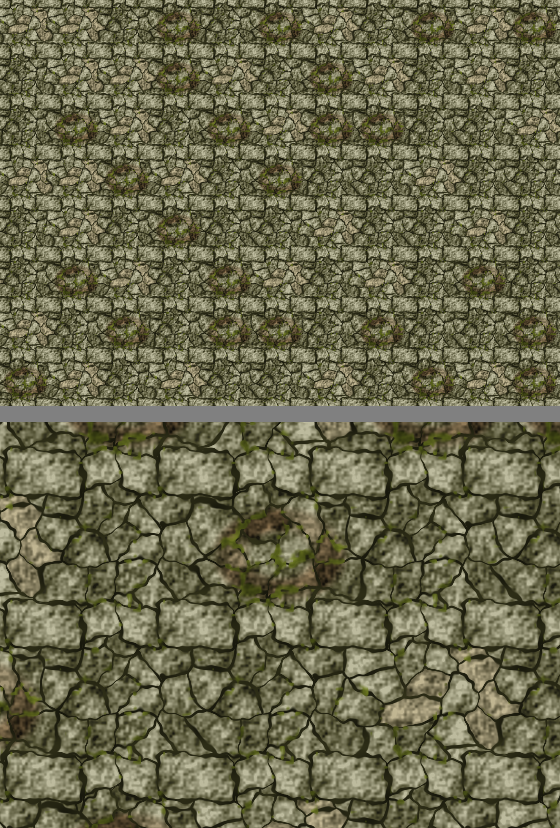
Top, the full canvas; bottom, a detail of the centre.
A WebGL 2 fragment shader for this texture:

```glsl
#version 300 es
precision highp float;
// Old dry-stone paving: a square tile repeated 11 x 8 times. Each tile has a course
// of broad uneven blocks on its border and bent Voronoi stones between the courses.
// A jittered lattice makes tiles plain, pale, or mossy with a ring of rusty stones.
#define REPEATS vec2(11.0, 8.0)
#define CELLS vec2(4.0, 5.0)
#define JOINT_HALF_WIDTH 0.0085
#define JITTER 0.92
#define WARP 0.05
#define BEND 0.16
#define STONE_TONE 0.465
#define GRAIN 0.85
#define RELIEF 0.5
#define MOSSY_SHARE 0.25
#define PALE_SHARE 0.33

uniform vec2 u_resolution;
out vec4 fragColor;

const vec3 JOINT = vec3(0.10, 0.10, 0.05);
const vec3 MOSS = vec3(0.34, 0.38, 0.10);
const vec3 RUST = vec3(0.27, 0.20, 0.12);
const vec3 TAN = vec3(0.60, 0.53, 0.40);

struct Stone { float edge; vec2 id; vec2 tile; float isBlock; };

vec3 hash3(vec2 p) {
  vec3 q = fract(p.xyx * vec3(0.1031, 0.1030, 0.0973));
  q += dot(q, q.yzx + 33.33);
  return fract((q.xxy + q.yzz) * q.zyx);
}

// Value noise that wraps once per tile; freq is a whole number.
float noise(vec2 p, float freq) {
  p *= freq;
  vec2 i = floor(p), f = fract(p), u = f * f * (3.0 - 2.0 * f);
  vec2 a = mod(i, freq) + freq * 3.0, b = mod(i + 1.0, freq) + freq * 3.0;
  return mix(mix(hash3(a).x, hash3(vec2(b.x, a.y)).x, u.x),
             mix(hash3(vec2(a.x, b.y)).x, hash3(b).x, u.x), u.y);
}

float roughness(vec2 p) {
  float sum = 0.0, weight = 0.32, freq = 7.0;
  for (int i = 0; i < 4; i++) {
    sum += weight * noise(p, freq);
    weight *= 0.86;
    freq *= 2.0;
  }
  return sum;
}

// x: mossy, y: pale; both zero for a plain tile. The lattice keeps kinds apart.
vec2 tileKind(vec2 tile) {
  float h = fract(dot(tile, vec2(0.382, 0.29)) + 0.3 * hash3(tile + 41.0).y);
  float mossy = 1.0 - step(MOSSY_SHARE, h);
  return vec2(mossy, (1.0 - mossy) * (1.0 - step(MOSSY_SHARE + PALE_SHARE, h)));
}

// Seed in tile units; its layout depends on the kind of its own tile.
vec2 seedPoint(vec2 cell) {
  vec2 kind = tileKind(floor(cell / CELLS));
  vec2 h = hash3(mod(cell, CELLS) + 13.0 * kind.x + 29.0 * kind.y + 5.0).xy;
  return (cell + 0.5 + JITTER * (h - 0.5)) / CELLS;
}

Stone irregularStone(vec2 p) {
  vec2 base = floor(p * CELLS), nearCell = base, nearPoint = p;
  float best = 9.0, edge = 9.0;
  for (int y = -1; y <= 1; y++)
    for (int x = -1; x <= 1; x++) {
      vec2 cell = base + vec2(x, y), s = seedPoint(cell);
      float d = dot(s - p, s - p);
      if (d < best) { best = d; nearCell = cell; nearPoint = s; }
    }
  for (int y = -2; y <= 2; y++)
    for (int x = -2; x <= 2; x++) {
      vec2 s = seedPoint(nearCell + vec2(x, y)), gap = s - nearPoint;
      if (dot(gap, gap) > 1e-5)
        edge = min(edge, dot(0.5 * (s + nearPoint) - p, normalize(gap)));
    }
  return Stone(edge, mod(nearCell, CELLS), floor(nearCell / CELLS), 0.0);
}

// Three broad, skewed blocks per tile cover the stones along the tile border.
Stone layStones(vec2 p) {
  vec2 bend = vec2(noise(p + 0.15, 3.0), noise(p + 0.7, 3.0)) - 0.5;
  Stone stone = irregularStone(p + BEND * bend);
  vec3 centre = vec3(-0.045, 0.325, 0.58), halfWidth = vec3(0.245, 0.125, 0.13);
  vec3 halfHeight = vec3(0.145, 0.11, 0.135), lift = vec3(0.0, 0.025, -0.02);
  vec3 skew = vec3(0.06, -0.22, 0.2);
  for (int k = 0; k < 3; k++) {
    vec2 q = fract(p - vec2(centre[k], lift[k]) + 0.5) - 0.5;
    q += vec2(0.1 * q.y, skew[k] * q.x);
    vec2 b = abs(q) - vec2(halfWidth[k], halfHeight[k]) + 0.04;
    float d = length(max(b, 0.0)) + min(max(b.x, b.y), 0.0) - 0.04;
    if (d < 0.0) return Stone(-d, vec2(k, 17), floor(p + 0.5), 1.0);
    stone.edge = min(stone.edge, d);
  }
  return stone;
}

void main() {
  vec2 p = gl_FragCoord.xy / u_resolution * REPEATS;
  float pixel = REPEATS.y / u_resolution.y;
  vec2 warp = vec2(noise(p, 8.0), noise(p + 0.37, 8.0)) - 0.5;
  warp += 0.6 * (vec2(noise(p, 21.0), noise(p + 0.61, 21.0)) - 0.5);
  Stone stone = layStones(p + WARP * warp);
  vec2 kind = tileKind(stone.tile) * (1.0 - stone.isBlock);
  vec3 rnd = hash3(stone.id * 3.7 + 11.0 * kind.x + 23.0 * kind.y);

  // Stone face: olive grey, grainy, lit from the upper left.
  float grain = roughness(p);
  float slope = grain - roughness(p + vec2(-0.018, 0.018));
  float tone = STONE_TONE + 0.12 * (rnd.x - 0.5) + 0.02 * stone.isBlock;
  tone += kind.y * (0.03 + 0.12 * rnd.y) - 0.03 * kind.x;
  tone += GRAIN * (grain - 0.5) + RELIEF * slope;
  tone *= mix(0.8, 1.02, smoothstep(0.0, 0.045, stone.edge));
  tone = clamp(tone, 0.1, 0.74);
  vec3 color = vec3(tone, tone * 0.99, max(tone - 0.12, tone * 0.6));
  color = mix(color, TAN * tone * 1.75, kind.y * step(0.6, rnd.z) * 0.45);

  // Rusty ring and moss patches inside mossy tiles.
  float mossyTile = tileKind(floor(p)).x;
  float r = length((fract(p) - vec2(0.5, 0.46)) / vec2(0.41, 0.30));
  float ring = smoothstep(0.4, 0.65, r) * (1.0 - smoothstep(0.9, 1.15, r));
  color = mix(color, RUST * tone * 2.4, mossyTile * ring * (0.3 + 0.5 * rnd.y));

  // Uneven joints, some filled with grit, then moss growing out of them.
  float width = JOINT_HALF_WIDTH * (0.4 + 1.2 * noise(p + 0.2, 13.0));
  vec3 joint = JOINT * (0.8 + 1.1 * noise(p + 0.8, 9.0));
  color = mix(joint, color, smoothstep(width - 0.6 * pixel, width + 0.7 * pixel, stone.edge));
  float growth = noise(p + 0.43, 7.0) * 0.5 + noise(p, 31.0) * 0.5;
  growth += 0.17 * mossyTile * (1.0 - smoothstep(0.8, 1.2, r));
  float moss = smoothstep(0.62, 0.74, growth) * (1.0 - smoothstep(0.01, 0.04, stone.edge));
  color = mix(color, MOSS * (0.4 + 1.2 * grain), 0.85 * moss);
  fragColor = vec4(color, 1.0);
}
```
